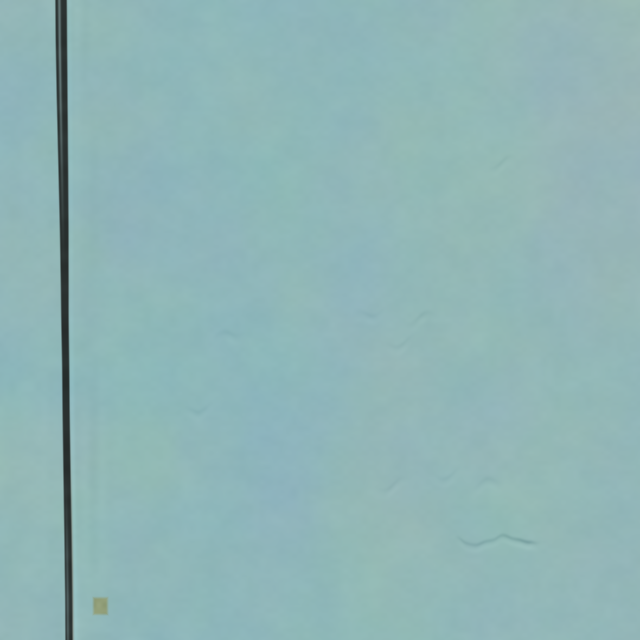
A Shadertoy shader for this texture:

```glsl
const vec3 PAINT = vec3(0.567, 0.720, 0.722);
const vec3 BLUE_TINT = vec3(-0.018, -0.009, 0.014);
const vec3 GREEN_TINT = vec3(0.000, 0.012, -0.012);
const vec3 GREY_TINT = vec3(0.022, -0.008, -0.004);
const vec3 GAP_DARK = vec3(0.135, 0.155, 0.150);
const vec3 GAP_GREY = vec3(0.37, 0.44, 0.44);
const vec3 RUST = vec3(0.47, 0.45, 0.40);
const vec3 SPOT_TAN = vec3(0.565, 0.610, 0.455);
const float SEAM_BOTTOM = 0.1080;
const float SEAM_TOP = 0.0955;
const vec2 SPOT_POS = vec2(0.157, 0.053);
const vec2 SPOT_HALF = vec2(0.011, 0.013);
const vec2 SCRATCH_POS = vec2(0.778, 0.156);
const float SCRATCH_HALF = 0.070;
const int NICKS = 9;

float hash(vec2 p) {
    vec3 q = fract(vec3(p.xyx) * 0.1031);
    q += dot(q, q.yzx + 33.33);
    return fract((q.x + q.y) * q.z);
}

float noise(vec2 p) {
    vec2 i = floor(p), f = fract(p);
    f = f * f * (3.0 - 2.0 * f);
    return mix(mix(hash(i), hash(i + vec2(1, 0)), f.x),
               mix(hash(i + vec2(0, 1)), hash(i + vec2(1, 1)), f.x), f.y);
}

// Signed layered noise, roughly -0.5 to 0.5
float fbm(vec2 p) {
    float sum = 0.0, amp = 0.5;
    for (int i = 0; i < 4; i++) {
        sum += amp * (noise(p) - 0.5);
        p = p * 2.03 + 17.3;
        amp *= 0.55;
    }
    return sum;
}

// Soft mottled paint with faint square patches
vec3 paint(vec2 uv) {
    vec3 col = PAINT;
    float cool = 1.0 - smoothstep(0.05, 0.30, abs(uv.x - 0.36));
    col += BLUE_TINT * (0.55 * cool - 0.15 + 2.2 * fbm(uv * vec2(5.0, 7.0) + 3.0));
    col += GREEN_TINT * 2.4 * fbm(uv * vec2(9.0, 6.0) + 41.0);
    col += GREY_TINT * (0.8 * smoothstep(0.6, 1.0, uv.x) + 1.6 * fbm(uv * 5.0 + 83.0));
    float patches = noise(uv * vec2(24.0, 30.0) + 9.0) + noise(uv * vec2(48.0) + 61.0) - 1.0;
    col += 0.011 * patches * vec3(1.0, 0.9, 0.8);
    col += 0.009 * (noise(uv * vec2(100.0, 130.0)) - 0.5);
    // Vertical streaks beside the seam
    float nearSeam = exp(-pow((uv.x - 0.11) / 0.06, 2.0));
    return col + nearSeam * 0.028 * (noise(uv * vec2(75.0, 4.0) + 5.0) - 0.5);
}

// Small faint wavy dents
float nicks(vec2 uv) {
    float shade = 0.0;
    for (int i = 0; i < NICKS; i++) {
        float k = float(i) + 1.0;
        vec2 centre = vec2(0.24 + 0.62 * hash(vec2(k, 4.0)), 0.15 + 0.60 * hash(vec2(k, 9.0)));
        vec2 d = uv - centre;
        d.y += 0.006 * sin(d.x * 120.0 + k) - 0.25 * d.x;
        float fade = exp(-pow(d.x / 0.016, 2.0));
        shade += fade * (exp(-pow(d.y / 0.004, 2.0)) - 0.6 * exp(-pow((d.y + 0.011) / 0.005, 2.0)));
    }
    return shade;
}

// Thin horizontal scratch, dark above a light rim
float scratch(vec2 uv) {
    vec2 d = uv - SCRATCH_POS;
    d.y -= 0.005 * sin(d.x * 75.0 + 1.0) + 0.006 * (noise(vec2(uv.x * 70.0, 2.0)) - 0.5);
    float fade = 1.0 - smoothstep(0.65, 1.0, abs(d.x) / SCRATCH_HALF);
    fade *= 0.45 + 0.75 * noise(vec2(uv.x * 45.0, 7.0));
    return fade * (exp(-pow(d.y / 0.0032, 2.0)) - 0.3 * exp(-pow((d.y + 0.009) / 0.004, 2.0)));
}

// Leaning gap between two boards, wider and split at the top
vec3 seam(vec3 col, vec2 uv) {
    float x = uv.x - mix(SEAM_BOTTOM, SEAM_TOP, uv.y);
    x += 0.0008 * (noise(vec2(uv.y * 14.0, 3.0)) - 0.5);
    float halfWidth = 0.0055 + 0.0034 * smoothstep(0.4, 1.0, uv.y);
    float soft = 0.0018;
    float lip = exp(-pow((x - halfWidth - 0.004) / 0.004, 2.0));
    col += lip * 0.025 * vec3(0.6, 1.0, 1.2);
    float rim = exp(-pow((x - halfWidth) / 0.0022, 2.0));
    col = mix(col, RUST, 0.6 * rim * (1.0 - smoothstep(0.1, 0.35, uv.y)));
    float gap = 1.0 - smoothstep(halfWidth - soft, halfWidth + soft, abs(x));
    float strip = exp(-pow((x + 0.30 * halfWidth) / 0.0022, 2.0));
    float split = smoothstep(0.55, 0.95, uv.y) + 0.6 * (1.0 - smoothstep(0.05, 0.28, uv.y));
    float wear = 0.12 * noise(vec2(uv.y * 60.0, 8.0));
    vec3 inside = mix(GAP_DARK, GAP_GREY, min(strip * split + wear, 1.0));
    return mix(col, inside, gap * 0.97);
}

void mainImage(out vec4 fragColor, in vec2 fragCoord) {
    vec2 uv = fragCoord / iResolution.xy;
    vec3 col = paint(uv);
    col -= 0.022 * nicks(uv) * vec3(1.0, 0.9, 0.8);
    col -= 0.095 * scratch(uv) * vec3(1.0, 0.95, 0.85);

    // Tan chip
    vec2 d = abs(uv - SPOT_POS) - SPOT_HALF;
    float chip = 1.0 - smoothstep(-0.003, 0.003, max(d.x, d.y));
    vec3 chipColor = SPOT_TAN + 0.06 * (noise(uv * 110.0) - 0.5);
    col = mix(col, chipColor, chip * 0.95);

    fragColor = vec4(seam(col, uv), 1.0);
}
```
